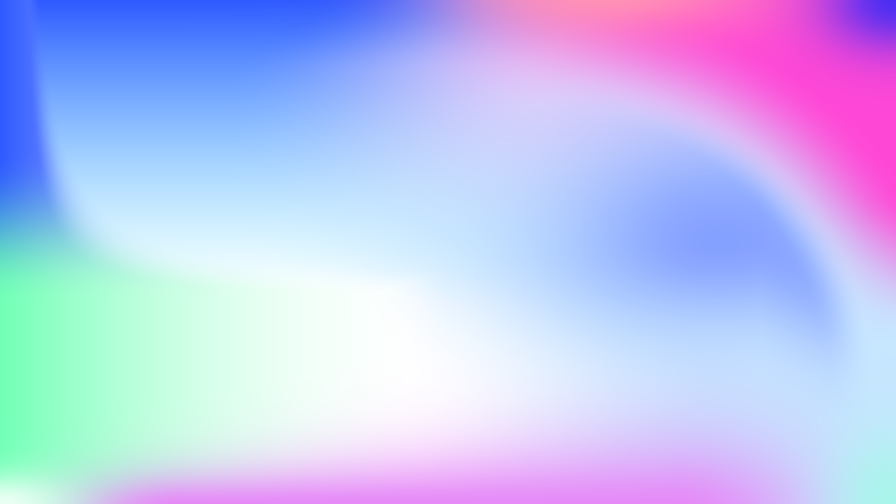
Reproduce this background procedurally as a Shadertoy shader.

```glsl
// A soft mesh-like gradient: blue sky fading to white, a mint field behind a
// hyperbolic fold, a periwinkle lobe cut by an elliptic arc, and edge glows.
// Each part is a smooth mask that blends one colour over the layers below.

const vec3 WHITE      = vec3(1.0);
const vec3 BLUE       = vec3(0.18, 0.35, 1.0);
const vec3 MINT       = vec3(0.44, 1.0, 0.71);
const vec3 SKY        = vec3(0.78, 0.90, 1.0);
const vec3 LAVENDER   = vec3(0.88, 0.80, 0.98);
const vec3 PERIWINKLE = vec3(0.52, 0.63, 1.0);
const vec3 PINK       = vec3(1.0, 0.28, 0.84);
const vec3 SALMON     = vec3(1.0, 0.58, 0.70);
const vec3 VIOLET     = vec3(0.30, 0.18, 0.95);
const vec3 ORCHID     = vec3(0.90, 0.54, 0.97);
const vec3 AQUA       = vec3(0.66, 0.96, 0.92);

const vec2  FOLD_CORNER = vec2(0.02, 0.41);  // asymptotes of the fold
const float FOLD_RADIUS = 0.10;
const vec2  ARC_CENTER  = vec2(0.60, 0.26);
const vec2  ARC_RADII   = vec2(0.34, 0.55);
const vec2  LOBE_CENTER = vec2(0.80, 0.52);
const float WHITE_LEVEL = 0.40;              // height where the sky turns white

// Elliptic Gaussian spot
float glow(vec2 p, vec2 center, vec2 size) {
    vec2 d = (p - center) / size;
    return exp(-dot(d, d));
}

// Falls from 1 to 0 between a and b
float fall(float a, float b, float x) {
    return 1.0 - smoothstep(a, b, x);
}

// Blue sky on the left, lavender over pale sky on the right
vec3 skyField(vec2 p) {
    float depth = clamp((p.y - WHITE_LEVEL) / (1.0 - WHITE_LEVEL), 0.0, 1.0);
    vec3 left = WHITE - (WHITE - BLUE) * pow(vec3(depth), vec3(1.1, 1.7, 1.0));
    vec3 right = mix(SKY, LAVENDER, smoothstep(0.5, 0.9, p.y));
    float shift = 0.2 * fall(0.2, 0.6, p.y) + 0.1 * smoothstep(0.85, 1.0, p.y);
    return mix(left, right, smoothstep(0.25, 0.62, p.x - shift));
}

// Blue over mint, fading to white away from the left edge
vec3 mintField(vec2 p) {
    vec3 edge = mix(MINT, BLUE, smoothstep(0.40, 0.70, p.y));
    float fade = max(1.0 - p.x / 0.5, 0.0);
    return mix(WHITE, edge, fade * fade);
}

// 1 on the sky side of the fold; crisp at the bend, softer further out
float foldMask(vec2 p) {
    vec2 q = max(p - FOLD_CORNER, 0.0);
    float width = 0.02 + 0.1 * p.x;
    return smoothstep(-width, width, sqrt(q.x * q.y) - FOLD_RADIUS);
}

// Periwinkle lobe: uneven Gaussian bent downward on its right side
float lobeMask(vec2 p, float arc) {
    p.y += max(p.x - 0.85, 0.0);
    vec2 size = vec2(p.x < LOBE_CENTER.x ? 0.17 : 0.25,
                     p.y < LOBE_CENTER.y ? 0.15 : 0.22);
    return glow(p, LOBE_CENTER, size) * fall(0.93, 1.10, arc);
}

// Orchid band along the bottom, rising toward the right
float bandMask(vec2 p) {
    float height = mix(0.06, 0.13, smoothstep(0.1, 0.8, p.x));
    float ends = smoothstep(0.0, 0.2, p.x) * fall(0.75, 1.0, p.x);
    return exp(-pow(max(p.y, 0.0) / height, 1.5)) * ends;
}

void mainImage(out vec4 fragColor, in vec2 fragCoord) {
    vec2 p = fragCoord / iResolution.xy;
    float arc = length((p - ARC_CENTER) / ARC_RADII);

    // Large fields
    vec3 color = mix(mintField(p), skyField(p), max(foldMask(p), smoothstep(0.4, 0.5, p.x)));
    color = mix(color, PERIWINKLE, lobeMask(p, arc));

    // Pink sweep outside the arc
    float sweep = smoothstep(0.95, 1.38, arc) * smoothstep(0.32, 0.62, p.y);
    color = mix(color, PINK, sweep * smoothstep(0.45, 0.75, p.x));

    // Glows along the edges and in the corners
    color = mix(color, SALMON, glow(p, vec2(0.68, 1.02), vec2(0.17, 0.09)));
    color = mix(color, VIOLET, glow(p, vec2(1.0), vec2(0.08, 0.10)));
    color = mix(color, ORCHID, bandMask(p));
    color = mix(color, AQUA, glow(p, vec2(1.0, 0.0), vec2(0.07, 0.14)));
    color = mix(color, WHITE, 0.85 * glow(p, vec2(0.0), vec2(0.08, 0.06)));

    fragColor = vec4(color, 1.0);
}
```
